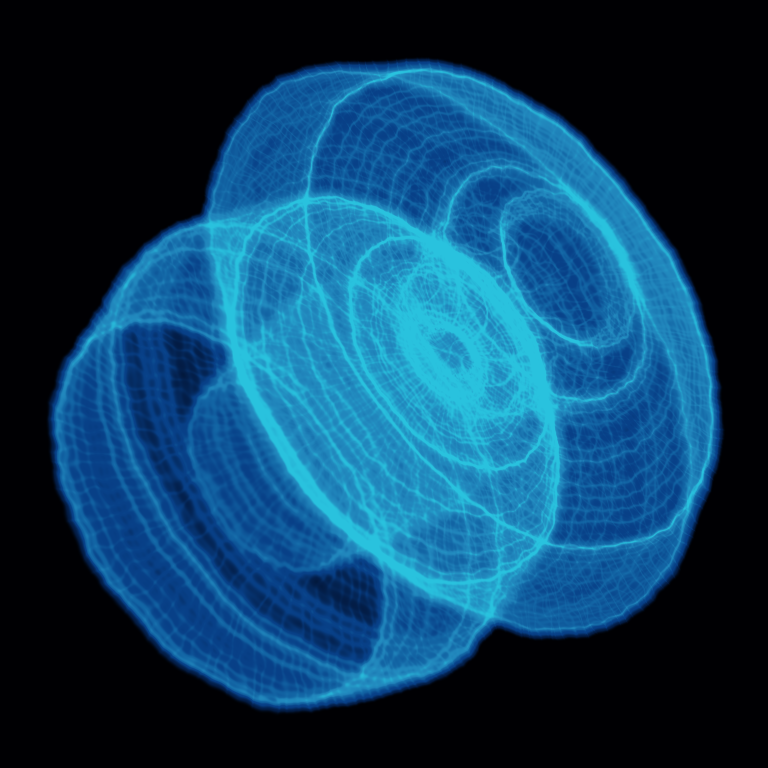
This background is drawn by a WebGL 1 fragment shader. Its source:

```glsl
precision highp float;
// A glowing blue wireframe machine of tilted rings on black.
// Rings share one slanted axis; each band sweeps rings between two
// (axis position, radius) stops, adding soft fill, thin strands and spokes.
uniform vec2 u_resolution;

const float TAU = 6.2831853;
const float TILT = 0.61;               // foreshortening of circles along the axis
const vec2 AXIS = vec2(0.819, 0.574);  // direction of the shared axis
const vec2 HUB = vec2(0.663, 0.596);   // axis origin on the canvas
const int RINGS = 13;

const vec3 BLACK = vec3(0.0, 0.0, 0.01);
const vec3 NAVY = vec3(0.01, 0.11, 0.27);
const vec3 BLUE = vec3(0.03, 0.25, 0.53);
const vec3 AZURE = vec3(0.07, 0.39, 0.64);
const vec3 SKY = vec3(0.13, 0.53, 0.74);
const vec3 CYAN = vec3(0.16, 0.76, 0.87);

float hash(float n) {
  return fract(sin(n * 12.9898) * 43758.55);
}

vec2 gradient(vec2 cell) {
  float a = TAU * hash(dot(cell, vec2(1.0, 57.31)));
  return vec2(cos(a), sin(a));
}

float gradientNoise(vec2 p) {
  vec2 i = floor(p), f = fract(p);
  vec2 w = f * f * f * (f * (f * 6.0 - 15.0) + 10.0);
  vec2 e = vec2(1.0, 0.0);
  float low = mix(dot(gradient(i), f), dot(gradient(i + e), f - e), w.x);
  float high = mix(dot(gradient(i + e.yx), f - e.yx),
                   dot(gradient(i + e.xx), f - e.xx), w.x);
  return mix(low, high, w.y);
}

float bell(float d, float width) {
  float x = d / width;
  return exp(-x * x);
}

// Vector from a ring centre, with the tilt undone
vec2 untilt(vec2 q, float centre) {
  return vec2((q.x - centre) / TILT, q.y);
}

// Signed distance to a jagged tilted ring; stop = (axis position, radius)
float ringDistance(vec2 q, vec2 stop, float seed) {
  vec2 d = untilt(q, stop.x);
  float rho = length(d) + 0.0001;
  vec2 dir = d / rho;
  float jag = 0.006 * gradientNoise(dir * (5.0 + 22.0 * stop.y) + seed * 7.3);
  return (rho - stop.y + jag) / length(vec2(dir.x / TILT, dir.y));
}

// Light from rings swept from one stop to another, brightest at the first
float band(vec2 q, vec2 from, vec2 to, float seed, float fillGain,
           float lineGain, float width) {
  float fill = 0.0, strands = 0.0;
  for (int i = 0; i < RINGS; i++) {
    float k = float(i), s = k / float(RINGS - 1);
    float pick = hash(seed * 17.0 + k);
    float d = ringDistance(q, mix(from, to, s), seed + k);
    float rim = i == 0 ? 1.0 : 0.08 + 0.6 * pick * pick;
    fill += (0.3 + 0.7 * pick) * bell(d, 0.0085);
    strands += rim * (bell(d, width) + 0.18 * bell(d, width * 3.5));
  }
  // Radial spokes form a fine mesh across the covered area
  vec2 mid = untilt(q, 0.5 * (from.x + to.x));
  float count = floor(24.0 + 260.0 * max(from.y, to.y));
  float turn = atan(mid.y, mid.x) / TAU * count + 0.7 * gradientNoise(q * 38.0 + seed);
  float gap = abs(fract(turn) - 0.5) * TAU * length(mid) * 0.75 / count;
  float cover = 1.0 - exp(-1.6 * fill);
  float spokes = 0.28 * bell(gap, width * 0.8) * cover;
  return fillGain * cover + lineGain * (strands + spokes);
}

// Thin branching threads along the zero lines of noise
float threads(vec2 p, float thickness) {
  return bell(gradientNoise(p), thickness);
}

vec3 palette(float e) {
  vec3 c = mix(BLACK, NAVY, smoothstep(0.02, 0.14, e));
  c = mix(c, BLUE, smoothstep(0.12, 0.32, e));
  c = mix(c, AZURE, smoothstep(0.32, 0.52, e));
  c = mix(c, SKY, smoothstep(0.50, 0.70, e));
  return mix(c, CYAN, smoothstep(0.68, 0.90, e));
}

void main() {
  float side = min(u_resolution.x, u_resolution.y);
  vec2 p = (gl_FragCoord.xy - 0.5 * u_resolution) / side + 0.5 - HUB;
  vec2 q = vec2(dot(p, AXIS), dot(p, vec2(AXIS.y, -AXIS.x)));
  vec2 still = q;
  q += 0.006 * vec2(gradientNoise(q * 11.0), gradientNoise(q * 11.0 + 40.0));
  q += 0.002 * gradientNoise(q * 45.0);

  // Focus is sharpest at the middle of the machine
  float width = mix(0.0016, 0.0034, smoothstep(0.08, 0.42, abs(still.x + 0.04)));

  // Near drum and its inner tube
  float light = band(q, vec2(-0.457, 0.280), vec2(-0.323, 0.332), 1.0, 0.40, 0.50, width);
  light += band(q, vec2(-0.379, 0.137), vec2(-0.195, 0.169), 2.0, 0.34, 0.28, width);
  light += band(q, vec2(-0.323, 0.332), vec2(-0.181, 0.280), 3.0, 0.36, 0.40, width);
  // Bright central funnel and eye
  light += band(q, vec2(-0.181, 0.280), vec2(-0.096, 0.169), 4.0, 0.36, 0.75, width);
  light += band(q, vec2(-0.096, 0.169), vec2(-0.102, 0.059), 5.0, 0.38, 0.80, width);
  light += band(q, vec2(-0.102, 0.059), vec2(-0.092, 0.035), 6.0, 0.15, 0.50, width);
  light += band(q, vec2(0.059, 0.170), vec2(-0.090, 0.100), 7.0, 0.30, 0.45, width);
  // Wide far disc, its rim and hub
  light += band(q, vec2(-0.091, 0.408), vec2(-0.181, 0.280), 8.0, 0.32, 0.30, width);
  light += band(q, vec2(0.0, 0.348), vec2(-0.091, 0.408), 9.0, 0.38, 0.50, width);
  light += band(q, vec2(0.0, 0.348), vec2(0.059, 0.170), 10.0, 0.36, 0.45, width);
  light += band(q, vec2(0.095, 0.115), vec2(0.075, 0.090), 11.0, 0.20, 0.45, width);

  // Tangled threads around the eye and to its right
  float tangle = bell(length(untilt(still, -0.04)), 0.19);
  float web = threads(q * 21.0, 0.045) + 0.6 * threads(q * 43.0 + 9.0, 0.08);
  light += tangle * (0.10 + 0.50 * web);

  gl_FragColor = vec4(palette(1.0 - exp(-0.92 * light)), 1.0);
}
```
